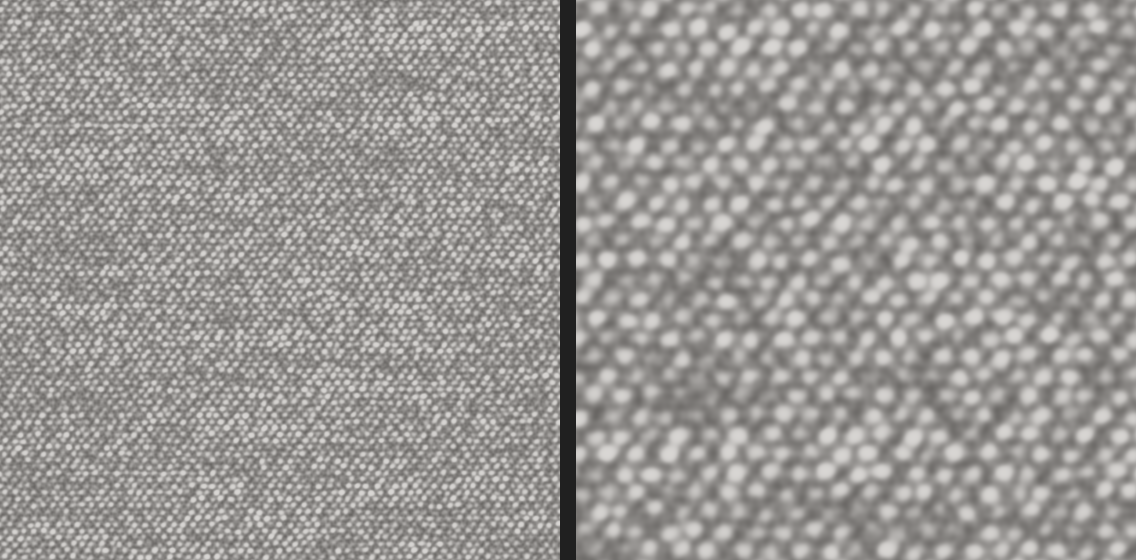
Left: the whole. Right: its middle third, enlarged.
Reproduce this texture procedurally as a WebGL 1 fragment shader.

```glsl
precision highp float;
// Grey woven cloth: staggered rows of soft, slanted stitches of uneven lightness.
// Each stitch is an oriented Gaussian on a warped brick lattice; long horizontal
// gradient noise adds slubs and stray threads, fine noise adds fibre fuzz.

uniform vec2 u_resolution;

const vec2  STITCH_GRID   = vec2(58.0, 87.0);       // stitches across, rows up
const vec2  STITCH_SIGMA  = vec2(0.0038, 0.0032);   // soft length and width
const float STITCH_ANGLE  = 0.45;
const float ANGLE_SPREAD  = 0.80;
const vec2  JITTER        = vec2(0.28, 0.30);       // in lattice cells
const vec2  STITCH_LIGHT  = vec2(0.55, 1.72);       // dimmest, brightest
const float WARP_SCALE    = 24.0;
const float WARP_AMOUNT   = 0.0015;
const vec2  SLUB_SCALE    = vec2(3.5, 0.43);        // per canvas, per row
const float SLUB_AMOUNT   = 0.40;
const vec2  BAND_SCALE    = vec2(2.5, 13.0);
const float BAND_AMOUNT   = 0.18;
const float THREAD_AMOUNT = 0.30;
const float FUZZ_SCALE    = 155.0;
const float FUZZ_AMOUNT   = 0.20;
const float HIGHLIGHT_CAP = 1.06;
const vec3  SHADOW_COLOR  = vec3(0.452, 0.442, 0.432);
const vec3  LIGHT_COLOR   = vec3(0.832, 0.823, 0.813);

vec3 hash3(vec2 p) {
  vec3 q = fract(vec3(p.xyx) * vec3(0.1031, 0.1030, 0.0973));
  q += dot(q, q.yxz + 33.33);
  return fract((q.xxy + q.yzz) * q.zyx);
}

vec2 gradient(vec2 p) {
  float angle = 6.28319 * hash3(p + 71.0).x;
  return vec2(cos(angle), sin(angle));
}

// Gradient noise, roughly -1 to 1.
float gradientNoise(vec2 p) {
  vec2 cell = floor(p);
  vec2 f = p - cell;
  vec2 w = f * f * f * (f * (f * 6.0 - 15.0) + 10.0);
  vec2 e = vec2(1.0, 0.0);
  float a = dot(gradient(cell), f);
  float b = dot(gradient(cell + e.xy), f - e.xy);
  float c = dot(gradient(cell + e.yx), f - e.yx);
  float d = dot(gradient(cell + e.xx), f - e.xx);
  return 1.4 * mix(mix(a, b, w.x), mix(c, d, w.x), w.y);
}

// Light from one stitch at an offset from its centre, in canvas units.
float stitch(vec2 offset, float angle) {
  float c = cos(angle);
  float s = sin(angle);
  vec2 along = vec2(c * offset.x + s * offset.y, c * offset.y - s * offset.x);
  along /= STITCH_SIGMA;
  return exp(-0.5 * dot(along, along));
}

// Sum of the nearby stitches; every second row is shifted by half a cell.
float weave(vec2 p) {
  vec2 lattice = p * STITCH_GRID;
  float light = 0.0;
  for (int j = -2; j <= 2; j++) {
    float row = floor(lattice.y) + float(j);
    float stagger = 0.5 * mod(row, 2.0);
    float slub = gradientNoise(vec2(p.x * SLUB_SCALE.x, row * SLUB_SCALE.y + 9.3));
    float rowLight = 1.0 + SLUB_AMOUNT * slub;
    for (int i = -1; i <= 1; i++) {
      float column = floor(lattice.x - stagger) + float(i);
      vec2 id = vec2(column, row) + 13.0;
      vec3 random = hash3(id);
      vec2 center = vec2(column + stagger, row) + 0.5 + JITTER * (random.xy - 0.5);
      float angle = STITCH_ANGLE + ANGLE_SPREAD * (hash3(id + 211.0).x - 0.5);
      float strength = mix(STITCH_LIGHT.x, STITCH_LIGHT.y, random.z);
      light += rowLight * strength * stitch((lattice - center) / STITCH_GRID, angle);
    }
  }
  return light;
}

// Occasional thin pale threads lying along a row.
float strayThread(vec2 p) {
  float y = p.y * STITCH_GRID.y;
  float row = floor(y);
  float offset = y - row - 0.5;
  float profile = exp(-14.0 * offset * offset);
  float presence = gradientNoise(vec2(p.x * 2.0, row * 7.31 + 3.7));
  return profile * smoothstep(0.45, 0.85, presence);
}

void main() {
  vec2 p = gl_FragCoord.xy / min(u_resolution.x, u_resolution.y);

  // Uneven yarn tension
  vec2 warp = vec2(gradientNoise(p * WARP_SCALE), gradientNoise(p * WARP_SCALE + 47.5));
  float light = weave(p + WARP_AMOUNT * warp);

  // Broad bands, stray threads and fibre fuzz
  light *= 1.0 + BAND_AMOUNT * gradientNoise(p * BAND_SCALE + 5.2);
  light += THREAD_AMOUNT * strayThread(p);
  light += FUZZ_AMOUNT * gradientNoise(p * FUZZ_SCALE);

  // Soft highlight limit
  float knee = light / HIGHLIGHT_CAP;
  light /= pow(1.0 + knee * knee * knee * knee, 0.25);

  gl_FragColor = vec4(mix(SHADOW_COLOR, LIGHT_COLOR, light), 1.0);
}
```
